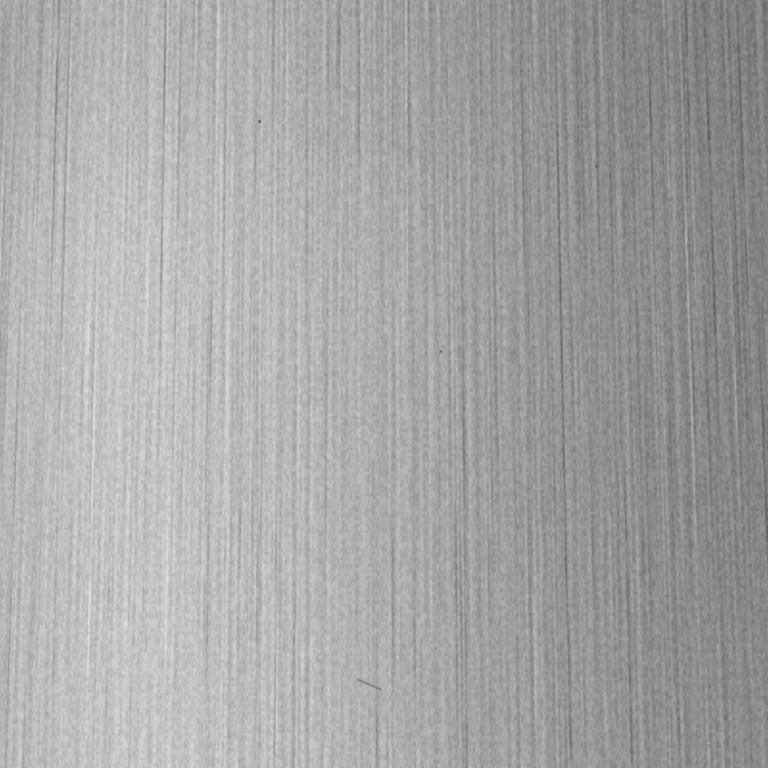
A Shadertoy shader for this texture:

```glsl
// Brushed metal sheet: soft sheen from left to right, fine vertical streaks that
// fan out slightly towards the bottom, a light grain and a few small blemishes.
// Streaks are differenced value noise stretched along y; scratches are jittered lines.

float hash(vec2 p) {
    vec3 q = fract(p.xyx * vec3(0.1031, 0.1030, 0.0973));
    q += dot(q, q.yzx + 33.33);
    return fract((q.x + q.y) * q.z);
}

// Smooth value noise in -1..1
float noise(vec2 p) {
    vec2 cell = floor(p);
    vec2 f = fract(p);
    f = f * f * (3.0 - 2.0 * f);
    float low = mix(hash(cell), hash(cell + vec2(1.0, 0.0)), f.x);
    float high = mix(hash(cell + vec2(0.0, 1.0)), hash(cell + vec2(1.0)), f.x);
    return 2.0 * mix(low, high, f.y) - 1.0;
}

// Difference of neighbouring columns: keeps fine lines, drops broad bands
float fineLines(vec2 p) {
    return 0.7 * (noise(p) - noise(p + vec2(1.0, 0.0)));
}

// Thin vertical lines of random place, length and strength, one per column
float scratches(vec2 p, float columns, float halfWidth, float seed) {
    float column = floor(p.x * columns);
    float jitter = 0.2 + 0.6 * hash(vec2(column, seed));
    float dist = abs(fract(p.x * columns) - jitter) / columns;
    float line = 1.0 - smoothstep(0.2 * halfWidth, 1.8 * halfWidth, dist);
    float centre = hash(vec2(column, seed + 7.0));
    float reach = 0.2 + 0.5 * hash(vec2(column, seed + 13.0));
    float fade = 1.0 - smoothstep(0.2 * reach, reach, abs(p.y - centre));
    float wear = 0.75 + 0.5 * noise(vec2(column + seed, p.y * 22.0));
    float strength = hash(vec2(column, seed + 19.0));
    return line * fade * wear * strength * strength;
}

float segmentDistance(vec2 p, vec2 a, vec2 b) {
    vec2 along = b - a;
    float t = clamp(dot(p - a, along) / dot(along, along), 0.0, 1.0);
    return length(p - a - along * t);
}

// Broad reflection: brightest left of centre, dimmer at the top left and right
float sheen(vec2 uv) {
    float tone = mix(0.71, 0.775, smoothstep(-0.04, 0.18, uv.x));
    tone -= 0.265 * smoothstep(0.0, 1.0, (uv.x - 0.08) / 1.0) ;
    tone -= 0.075 * smoothstep(0.6, 1.05, uv.y) * (1.0 - 0.75 * uv.x);
    tone += 0.025 * smoothstep(0.45, 0.0, uv.y) * uv.x;
    return tone;
}

float streaks(vec2 p) {
    float tone = 0.006 * noise(p * vec2(60.0, 1.2));
    tone += 0.030 * fineLines(p * vec2(165.0, 2.0) + 31.0);
    tone += 0.036 * fineLines(p * vec2(290.0, 4.0) + 57.0);
    tone += 0.022 * fineLines(p * vec2(240.0, 14.0) + 83.0);
    return tone;
}

float grain(vec2 p) {
    return 0.036 * noise(p * vec2(400.0, 250.0) + 11.0)
         + 0.016 * noise(p * vec2(230.0, 130.0) + 47.0);
}

// Coverage of a few tiny dark pits
float pits(vec2 uv, float softness) {
    float cover = 0.0;
    for (int i = 0; i < 3; i++) {
        float id = float(i);
        vec2 centre = 0.05 + 0.9 * vec2(hash(vec2(id, 3.0)), hash(vec2(id, 9.0)));
        float radius = mix(0.0008, 0.0022, hash(vec2(id, 15.0)));
        float pit = 1.0 - smoothstep(radius - softness, radius + softness,
                                     length(uv - centre));
        cover = max(cover, pit);
    }
    return cover;
}

void mainImage(out vec4 fragColor, in vec2 fragCoord) {
    vec2 uv = fragCoord / iResolution.xy;
    float softness = 1.0 / iResolution.y;

    // Perspective fan of the brushing direction
    float fanCentre = 0.46;
    float spread = 1.0 + 0.075 * (1.0 - uv.y);
    vec2 brushed = vec2((uv.x - fanCentre) / spread + 1.0, uv.y);

    float tone = sheen(uv) + streaks(brushed) + grain(uv);
    tone -= 0.13 * scratches(brushed, 75.0, 0.0014, 2.0);
    tone -= 0.08 * scratches(brushed, 130.0, 0.0012, 41.0);
    tone += 0.08 * scratches(brushed, 110.0, 0.0012, 73.0);

    // Blemishes
    tone = mix(tone, 0.3, 0.75 * pits(uv, softness));
    float nick = segmentDistance(uv, vec2(0.466, 0.115), vec2(0.496, 0.102));
    tone = mix(tone, 0.42, 0.6 * (1.0 - smoothstep(0.0003, 0.0012 + softness, nick)));

    fragColor = vec4(vec3(clamp(tone, 0.0, 1.0)), 1.0);
}
```
